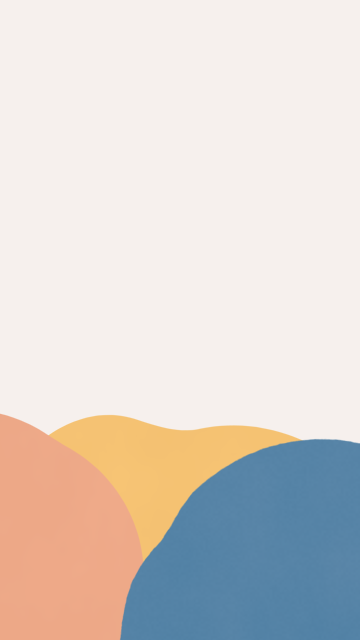
Reproduce this background procedurally as a WebGL 2 fragment shader.

```glsl
#version 300 es
precision highp float;

uniform vec2 u_resolution;
out vec4 fragColor;

// Colours
const vec3 PAPER = vec3(0.963, 0.943, 0.931);
const vec3 YELLOW = vec3(0.960, 0.760, 0.448);
const vec3 CORAL = vec3(0.932, 0.662, 0.533);
const vec3 BLUE = vec3(0.335, 0.515, 0.652);

// Shapes, in units of the canvas height
const vec2 LEFT_HILL = vec2(0.1693, 0.3516);
const vec2 RIGHT_HILL = vec2(0.3646, 0.3353);
const float LEFT_BEND = 3.61;
const float RIGHT_BEND = 2.0;
const float HILL_BLEND = 0.052;

const vec2 CORAL_CENTER = vec2(-0.0039, 0.1003);
const float CORAL_RADIUS = 0.2287;
const float CORAL_LIFT = 0.0257;
const float CORAL_SLOPE = 0.0599;

const vec2 BLUE_CENTER = vec2(0.4948, 0.0039);
const float BLUE_RADIUS = 0.3112;
const float BROAD_DENT = 0.0143;
const float SHARP_DENT = 0.0111;

// Paint texture
const float EDGE_ROUGHNESS = 0.0012;
const float MOTTLE = 0.022;
const float GRAIN = 0.010;

float hash(vec2 p) {
    return fract(sin(dot(p, vec2(127.1, 311.7))) * 43758.5453);
}

float noise(vec2 p) {
    vec2 cell = floor(p);
    vec2 f = fract(p);
    f = f * f * (3.0 - 2.0 * f);
    float low = mix(hash(cell), hash(cell + vec2(1.0, 0.0)), f.x);
    float high = mix(hash(cell + vec2(0.0, 1.0)), hash(cell + 1.0), f.x);
    return mix(low, high, f.y);
}

float fbm(vec2 p) {
    float sum = 0.0;
    float weight = 0.5;
    for (int i = 0; i < 4; i++) {
        sum += weight * noise(p);
        p = p * 2.03 + 17.0;
        weight *= 0.5;
    }
    return sum;
}

float smoothMax(float a, float b, float k) {
    float h = max(k - abs(a - b), 0.0) / k;
    return max(a, b) + h * h * k * 0.25;
}

float bell(float x, float center, float width) {
    float t = (x - center) / width;
    return exp(-0.5 * t * t);
}

// Two soft hills joined by a shallow dip
float yellowShape(vec2 p) {
    vec2 offset = p.x - vec2(LEFT_HILL.x, RIGHT_HILL.x);
    vec2 tops = vec2(LEFT_HILL.y, RIGHT_HILL.y) - vec2(LEFT_BEND, RIGHT_BEND) * offset * offset;
    return p.y - smoothMax(tops.x, tops.y, HILL_BLEND);
}

// Disc that swells towards its top
float coralShape(vec2 p) {
    vec2 d = p - CORAL_CENTER;
    float angle = atan(d.x, d.y);
    float lift = smoothMax(0.0, CORAL_LIFT - CORAL_SLOPE * angle, 0.006);
    return length(d) - CORAL_RADIUS - lift;
}

// Disc with a dented left shoulder
float blueShape(vec2 p) {
    vec2 d = p - BLUE_CENTER;
    float angle = atan(d.y, -d.x);
    float dent = BROAD_DENT * bell(angle, 0.663, 0.436) + SHARP_DENT * bell(angle, 0.593, 0.122);
    return length(d) - BLUE_RADIUS + dent;
}

float coverage(float dist, float soft) {
    return 1.0 - smoothstep(-soft, soft, dist);
}

void main() {
    vec2 p = gl_FragCoord.xy / u_resolution.y;
    float soft = 0.8 / u_resolution.y;

    // Broad washes, fine grain and uneven edges
    float wash = fbm(p * vec2(11.0, 8.0)) - 0.47;
    float grain = noise(p * 260.0) - 0.5;
    float rough = (fbm(p * 90.0) - 0.47) * EDGE_ROUGHNESS;

    // Layers from back to front
    vec3 color = PAPER;
    color = mix(color, YELLOW + wash * MOTTLE, coverage(yellowShape(p) + rough * 0.5, soft));
    color = mix(color, CORAL + wash * MOTTLE, coverage(coralShape(p) + rough * 0.5, soft));

    float blueDist = blueShape(p) + rough * 2.0;
    vec3 bluePaint = BLUE + wash * MOTTLE * vec3(2.0, 1.0, 0.7) + grain * GRAIN;
    color = mix(color, bluePaint, coverage(blueDist, soft * 1.2));

    fragColor = vec4(color, 1.0);
}
```
